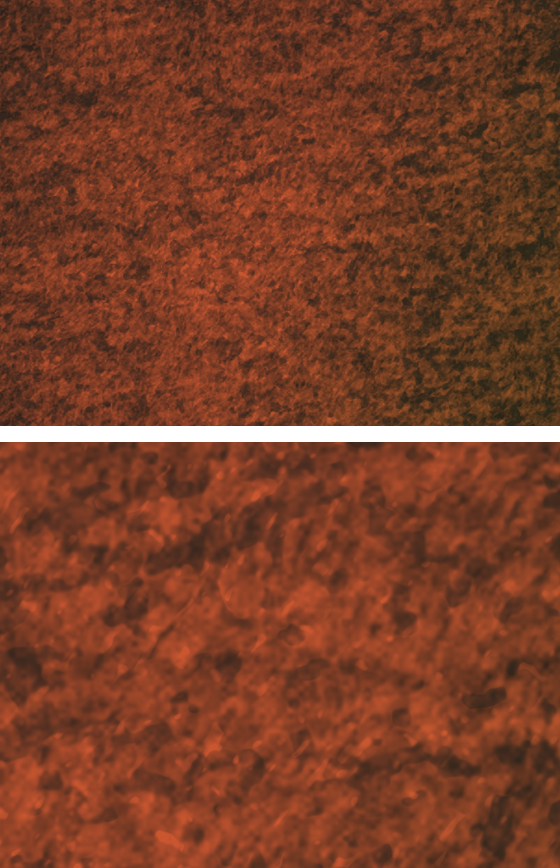
Top, the full canvas; bottom, a detail of the centre.
Reproduce this texture procedurally as a Shadertoy shader.

```glsl
// Rust-coloured rough cloth under a warm off-centre light.
// Lightly warped value noise gives tilted rows, faint columns, dark pits
// and fine flecks; their sum picks a tone between shadow and ember.

const vec3 SHADOW = vec3(0.255, 0.158, 0.112);
const vec3 EMBER = vec3(0.69, 0.312, 0.178);
const vec3 ASH = vec3(0.25, 0.18, 0.145);
const vec3 OLIVE_TINT = vec3(0.88, 1.08, 0.84);

float hash(vec2 cell) {
    return fract(sin(dot(cell, vec2(127.1, 311.7))) * 43758.5453);
}

float noise(vec2 p) {
    vec2 cell = floor(p);
    vec2 f = fract(p);
    f = f * f * (3.0 - 2.0 * f);
    float low = mix(hash(cell), hash(cell + vec2(1.0, 0.0)), f.x);
    float high = mix(hash(cell + vec2(0.0, 1.0)), hash(cell + 1.0), f.x);
    return mix(low, high, f.y);
}

// Noise centred on zero
float wave(vec2 p) {
    return noise(p) - 0.5;
}

float fbm(vec2 p) {
    float sum = 0.0;
    float weight = 0.5;
    for (int i = 0; i < 4; i++) {
        sum += weight * wave(p);
        p = mat2(1.6, 1.2, -1.2, 1.6) * p + 17.3;
        weight *= 0.55;
    }
    return sum;
}

vec2 rotate(vec2 p, float angle) {
    float c = cos(angle);
    float s = sin(angle);
    return vec2(c * p.x + s * p.y, c * p.y - s * p.x);
}

// Displaces p by two independent noises
vec2 warp(vec2 p, float scale, float amount) {
    return p + amount * vec2(wave(p * scale + 3.7), wave(p * scale + 41.2));
}

// Broad pool of light that fades towards the edges
float glow(vec2 p, vec2 centre, float falloff) {
    vec2 d = p - centre;
    return exp(-falloff * dot(d, d));
}

// Rows that rise slightly to the right, crossed by faint columns
float weave(vec2 p, float columnStrength) {
    vec2 q = rotate(p, 0.13);
    float rows = wave(q * vec2(8.0, 48.0)) + 0.6 * wave(q * vec2(24.0, 80.0) + 9.0);
    float columns = wave(p * vec2(48.0, 8.0) + 23.0);
    return 0.28 * rows + columnStrength * columns;
}

// Short brushed strokes whose direction drifts across the cloth
float strokes(vec2 p) {
    vec2 leaning = rotate(p, 0.7);
    vec2 upright = rotate(p, 1.2);
    float a = wave(leaning * vec2(85.0, 175.0) + 5.0);
    float b = wave(upright * vec2(80.0, 170.0) + 61.0);
    return mix(a, b, smoothstep(0.4, 0.6, noise(p * 16.0 + 8.0)));
}

// Compact blotches with firm, ragged edges, -0.5 to 0.5
float blotches(vec2 p) {
    float field = noise(rotate(p, 0.4) * vec2(62.0, 78.0)) + 0.4 * wave(p * 150.0 + 19.0);
    return smoothstep(0.2, 0.8, field) - 0.5;
}

// Irregular dark clumps, 0 to 1
float pits(vec2 p) {
    vec2 q = rotate(p, 0.25);
    float field = noise(q * vec2(50.0, 60.0) + 12.0) + 0.45 * wave(p * 120.0);
    return smoothstep(0.58, 0.82, field + 0.4 * wave(p * 9.0 + 31.0));
}

void mainImage(out vec4 fragColor, in vec2 fragCoord) {
    vec2 p = fragCoord / iResolution.y;
    float aspect = iResolution.x / iResolution.y;
    float side = smoothstep(0.35, 1.0, p.x / aspect);

    // Slightly ragged coordinates for the cloth
    vec2 cloth = warp(warp(p, 18.0, 0.008), 110.0, 0.004);

    // Lighting, with large worn and sooty areas
    float light = glow(p, vec2(0.39 * aspect, 0.42), 3.3);
    float tone = 0.46 + 0.40 * (light - 0.5);
    tone += 0.16 * glow(p, vec2(0.37 * aspect, 0.34), 40.0);
    tone -= 0.12 * (1.0 - smoothstep(0.0, 0.16, p.x));
    tone += 0.40 * fbm(warp(p, 5.0, 0.08) * vec2(4.0, 6.0) + 2.0);

    // Surface relief
    float pit = pits(cloth);
    tone += weave(cloth, mix(0.10, 0.20, side));
    tone += mix(0.24, 0.34, side) * blotches(cloth);
    tone += 0.50 * strokes(cloth);
    tone += 0.30 * wave(p * 230.0 + 7.0);
    tone -= mix(0.22, 0.32, side) * pit;

    // Small bright fibre ends
    float fleck = smoothstep(0.75, 0.95, noise(rotate(cloth, 0.9) * vec2(95.0, 140.0) + 50.0));
    tone += 0.24 * fleck * (0.4 + light);

    // Colour: grey in the pits, olive at the lower right
    vec3 color = mix(SHADOW, EMBER, clamp(tone, -0.18, 1.2));
    color = mix(color, ASH, 0.35 * pit * (1.0 - clamp(tone, 0.0, 1.0)));
    float olive = smoothstep(0.6, 1.3, p.x / aspect + 0.3 * (1.0 - p.y));
    color *= mix(vec3(1.02, 0.98, 0.98), OLIVE_TINT, olive);

    fragColor = vec4(color, 1.0);
}
```
